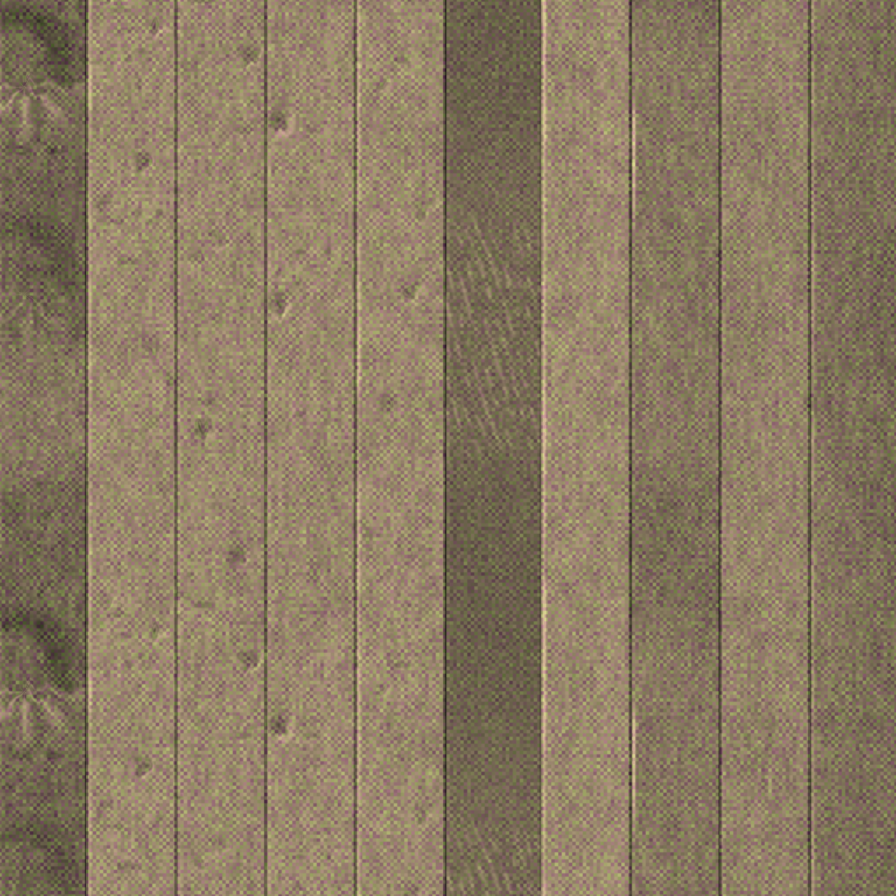
This texture is drawn by a WebGL 1 fragment shader. Its source:

```glsl
precision highp float;
// Ten weathered vertical planks with knots, seams and a grainy two-tint dither.
uniform vec2 u_resolution;

const float PERIOD = 0.675;  // height of one vertical repeat
const float CELLS = 256.0;   // dither cells across the canvas
const vec3 DARK_WOOD = vec3(0.31, 0.285, 0.22);
const vec3 LIGHT_WOOD = vec3(0.68, 0.595, 0.48);
const vec3 TINT = vec3(0.015, 0.085, -0.02);  // olive (+) to rose (-)

float hash(vec2 p) {
  vec3 q = fract(p.xyx * 0.1031);
  q += dot(q, q.yzx + 33.33);
  return fract((q.x + q.y) * q.z);
}

// Value noise that wraps vertically after the given number of rows
float noise(vec2 p, float rows) {
  vec2 i = floor(p), f = fract(p);
  f = f * f * (3.0 - 2.0 * f);
  float y0 = mod(i.y, rows), y1 = mod(i.y + 1.0, rows);
  float a = mix(hash(vec2(i.x, y0)), hash(vec2(i.x + 1.0, y0)), f.x);
  float b = mix(hash(vec2(i.x, y1)), hash(vec2(i.x + 1.0, y1)), f.x);
  return mix(a, b, f.y);
}

// Broken checker, one signed value per cell
float cellTint(vec2 c) {
  float parity = mod(c.x + c.y + floor(hash(floor(c / 3.0)) * 2.0), 2.0) - 0.5;
  return 1.4 * parity + 1.7 * (hash(c) - 0.5);
}

float dither(vec2 p) {
  vec2 i = floor(p), f = smoothstep(0.2, 0.8, fract(p));
  vec2 e = vec2(1.0, 0.0);
  return mix(mix(cellTint(i), cellTint(i + e.xy), f.x),
             mix(cellTint(i + e.yx), cellTint(i + e.xx), f.x), f.y);
}

float pick(float i, float k) { return 1.0 - step(0.5, abs(i - k)); }
float wrapDelta(float t, float c) { return fract(t - c + 0.5) - 0.5; }
float bell(float d, float w) { return exp(-d * d / (w * w)); }

float band(float t, float centre, float halfWidth) {
  return 1.0 - smoothstep(0.6 * halfWidth, 1.4 * halfWidth, abs(wrapDelta(t, centre)));
}

float plankTone(float i) {
  return 0.80 - 0.09 * pick(i, 8.0) - 0.22 * pick(i, 7.0) - 0.32 * pick(i, 9.0)
       - 0.43 * pick(i, 0.0) - 0.50 * pick(i, 5.0);
}

// Dark core with a bright crescent on its lower right
float knot(vec2 d, vec2 size) {
  float r = length(d / size);
  float side = smoothstep(0.2, 1.0, dot(d / size, vec2(0.7)) / max(r, 0.01));
  return 0.6 * bell(r - 1.4, 0.4) * side - bell(r, 1.0) * (0.75 + 0.25 * cos(r * 7.0));
}

// Hashed small knots on planks 1 to 4, plus two bold ones on plank 3
float knots(float plank, float f, float t, vec2 warp) {
  float sum = 0.0;
  for (int j = 0; j < 5; j++) {
    vec2 id = vec2(plank * 7.0 + 3.0, float(j) * 5.0 + 2.0);
    vec2 at = vec2(0.2 + 0.6 * hash(id), (float(j) + hash(id + 11.0)) / 5.0);
    vec2 d = vec2((f - at.x) * 0.1, wrapDelta(t, at.y) * PERIOD) + warp;
    float strength = (0.2 + 0.35 * hash(id + 23.0)) * (1.0 - 0.7 * pick(plank, 3.0));
    sum += strength * knot(d, vec2(0.008, 0.010) * (0.7 + 0.6 * hash(id + 31.0)));
  }
  for (int k = 0; k < 2; k++) {
    vec2 d = vec2((f - 0.14) * 0.1, wrapDelta(t, 0.2 + 0.3 * float(k)) * PERIOD) + 0.6 * warp;
    sum += pick(plank, 3.0) * (0.75 - 0.15 * float(k)) * knot(d, vec2(0.010, 0.012));
  }
  return sum * step(0.5, plank) * step(plank, 4.5);
}

// Ragged dark arcs with pale splinters fanning out below them
float swirls(float x, float t, vec2 warp) {
  float sum = 0.0;
  for (int k = 0; k < 2; k++) {
    float s = 1.0 - 0.4 * float(k);
    vec2 d = vec2(x - 0.03, wrapDelta(t, 0.09 + 0.35 * float(k)) * PERIOD) + warp;
    float arc = bell(length(d) - 0.04, 0.018) * smoothstep(-0.03, 0.03, d.x - d.y);
    vec2 q = d - vec2(0.0, 0.03);
    float rays = pow(0.5 + 0.5 * sin(atan(q.y, q.x + 0.0001) * 9.0), 2.0);
    sum += s * (0.5 * rays * bell(length(q) - 0.03, 0.03) * smoothstep(-0.02, 0.02, q.y) - 0.35 * arc);
  }
  return sum;
}

void main() {
  vec2 p = gl_FragCoord.xy / u_resolution;
  float t = fract((1.0 - p.y) / PERIOD);  // runs downward from the top

  // Plank layout: the sixth plank is slightly wider
  float u = p.x * 10.0 + 0.035 - 0.07 * smoothstep(5.2, 5.8, p.x * 10.0);
  float plank = floor(u), f = fract(u);
  float smoothPlank = pick(plank, 5.0);

  // Grain and stains
  float fine = noise(vec2(p.x * 150.0, t * 36.0), 36.0) - 0.5;
  float broad = noise(vec2(p.x * 22.0 + plank * 9.0, t * 9.0), 9.0) - 0.5;
  float rough = noise(vec2(p.x * 90.0, t * 60.0), 60.0) - 0.5;
  vec2 warp = 0.014 * vec2(rough, fine);
  float tone = plankTone(plank);
  tone += (0.20 * fine + 0.10 * broad) * (1.0 - 0.7 * smoothPlank);
  tone -= 0.25 * smoothstep(0.2, 0.45, rough) * smoothstep(0.0, 0.3, broad) * step(plank, 4.5);
  tone += knots(plank, f, t, warp);
  tone += pick(plank, 0.0) * (swirls(p.x, t, warp) + 0.22 * band(t, 0.68, 0.11));
  float streak = pow(0.5 + 0.5 * sin(6.2832 * (9.0 * f - 16.0 * t + 0.6 * broad)), 2.0);
  streak *= smoothstep(-0.3, 0.3, rough);
  tone += smoothPlank * (0.10 * band(t, 0.5, 0.26) + 0.32 * streak * band(t, 0.56, 0.19));
  tone -= 0.10 * pick(plank, 7.0) * band(t, 0.92, 0.12);
  tone -= 0.12 * pick(plank, 9.0) * (f - 0.5);

  // Seams and lit plank edges
  float edge = min(f, 1.0 - f) * 0.1;
  float seam = 1.0 - smoothstep(0.0008, 0.0028, edge);
  float lit = 0.12 + 0.25 * (pick(plank, 1.0) + pick(plank, 4.0) + pick(plank, 9.0))
            + 0.5 * pick(plank, 6.0) + 0.8 * pick(plank, 7.0) * band(t, 0.27, 0.1);
  lit *= 0.4 + 0.9 * noise(vec2(plank, t * 14.0), 14.0);
  tone += lit * bell(f * 0.1 - 0.004, 0.002);
  tone -= seam * (0.6 - 0.4 * pick(floor(u + 0.5), 6.0)) * smoothstep(0.0, 0.3, tone);

  // Two-tint dither
  tone += 0.12 * dither(p * CELLS + 71.0);
  vec3 color = mix(DARK_WOOD, LIGHT_WOOD, clamp(tone, -0.4, 1.4));
  color += TINT * dither(p * CELLS) * (1.0 - 0.25 * smoothPlank);
  gl_FragColor = vec4(clamp(color, 0.0, 1.0), 1.0);
}
```
